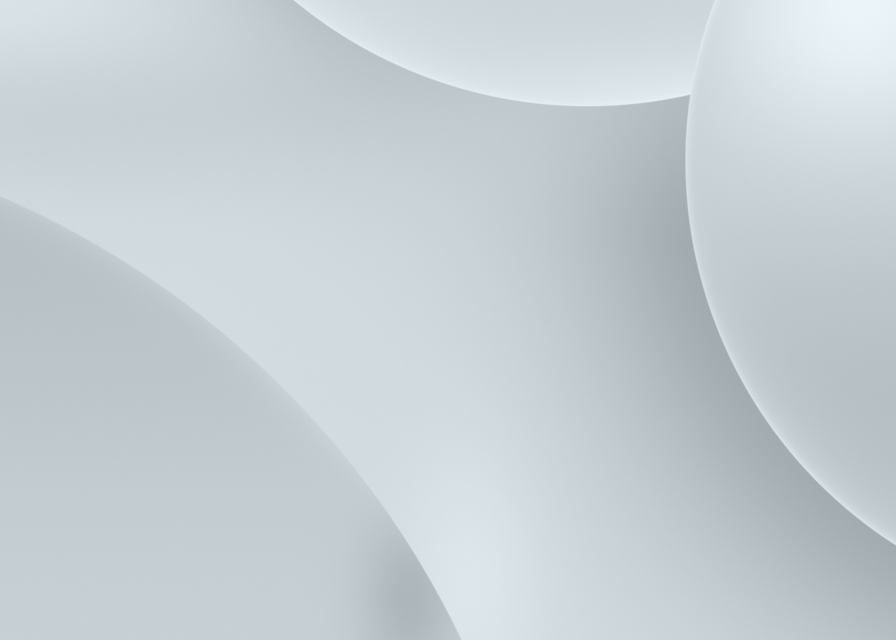
A Shadertoy shader for this background:

```glsl
#define LOWER_DISC vec3(-0.562, -0.613, 1.422)
#define UPPER_DISC vec3(0.918, 1.553, 0.719)
#define RIGHT_DISC vec3(1.783, 0.748, 0.712)
#define TINT vec3(0.0, 0.038, 0.058)
#define BASE_TONE 0.825
#define SHADOW_WIDTH 0.22
#define GRAIN 0.004

// Signed distance to a disc given as centre and radius
float discDistance(vec2 p, vec3 disc) {
    return length(p - disc.xy) - disc.z;
}

// Soft elliptical spot, one at its centre
float spot(vec2 p, vec2 centre, vec2 size) {
    vec2 q = (p - centre) / size;
    return exp(-dot(q, q));
}

// Exponential fade away from an edge
float fade(float d, float width) {
    return exp(-max(d, 0.0) / width);
}

float hash(vec2 p) {
    vec3 q = fract(vec3(p.xyx) * 0.1031);
    q += dot(q, q.yzx + 33.33);
    return fract((q.x + q.y) * q.z);
}

// Open surface with the shadows cast by the discs
float backdropTone(vec2 p, float upper, float right) {
    float tone = BASE_TONE;
    float rightShade = 0.19 * (1.0 - 0.5 * smoothstep(0.6, 0.9, p.y));
    tone -= rightShade * exp(-pow(max(right, 0.0) / SHADOW_WIDTH, 1.4));
    float upperShade = 0.03 + 0.08 * (1.0 - smoothstep(0.45, 0.95, p.x));
    tone -= upperShade * fade(upper, 0.13);
    tone -= 0.04 * spot(p, vec2(0.05, 0.81), vec2(0.5, 0.12));
    tone += 0.035 * spot(p, vec2(0.0, 1.0), vec2(0.4, 0.1));
    tone += 0.045 * spot(p, vec2(0.74, 0.1), vec2(0.11, 0.22));
    return tone;
}

float lowerTone(vec2 p, float d) {
    float tone = mix(0.775, 0.715, smoothstep(0.0, 0.68, p.y));
    tone += 0.045 * fade(-d, 0.022) * smoothstep(0.05, 0.4, p.y);
    tone -= 0.10 * spot(p, vec2(0.64, 0.06), vec2(0.075, 0.13));
    return tone;
}

float upperTone(vec2 p, float d) {
    float tone = mix(0.79, 0.86, fade(-d, 0.07));
    tone += 0.02 * spot(p, vec2(1.0, 0.87), vec2(0.2, 0.06));
    return tone + 0.03 * fade(-d, 0.006);
}

float rightTone(vec2 p, float d) {
    float tone = mix(0.71, 0.82, smoothstep(0.35, 0.95, p.y));
    tone += 0.10 * spot(p, vec2(1.34, 1.0), vec2(0.2, 0.2));
    tone += 0.08 * fade(-d, 0.05) * (1.0 - smoothstep(0.3, 0.75, p.y));
    tone -= 0.04 * fade(-d, 0.06) * smoothstep(0.6, 0.95, p.y);
    return tone + 0.08 * fade(-d, 0.006);
}

void mainImage(out vec4 fragColor, in vec2 fragCoord) {
    vec2 p = fragCoord / iResolution.y;
    float pixel = 1.0 / iResolution.y;
    float lower = discDistance(p, LOWER_DISC);
    float upper = discDistance(p, UPPER_DISC);
    float right = discDistance(p, RIGHT_DISC);

    // Layers from back to front
    float tone = backdropTone(p, upper, right);
    tone = mix(tone, lowerTone(p, lower), smoothstep(pixel, -pixel, lower));
    tone = mix(tone, upperTone(p, upper), smoothstep(pixel, -pixel, upper));
    tone = mix(tone, rightTone(p, right), smoothstep(pixel, -pixel, right));

    // Fine grain against banding
    tone += GRAIN * (hash(floor(p * 366.0)) - 0.5);
    fragColor = vec4(vec3(tone) + TINT, 1.0);
}
```
